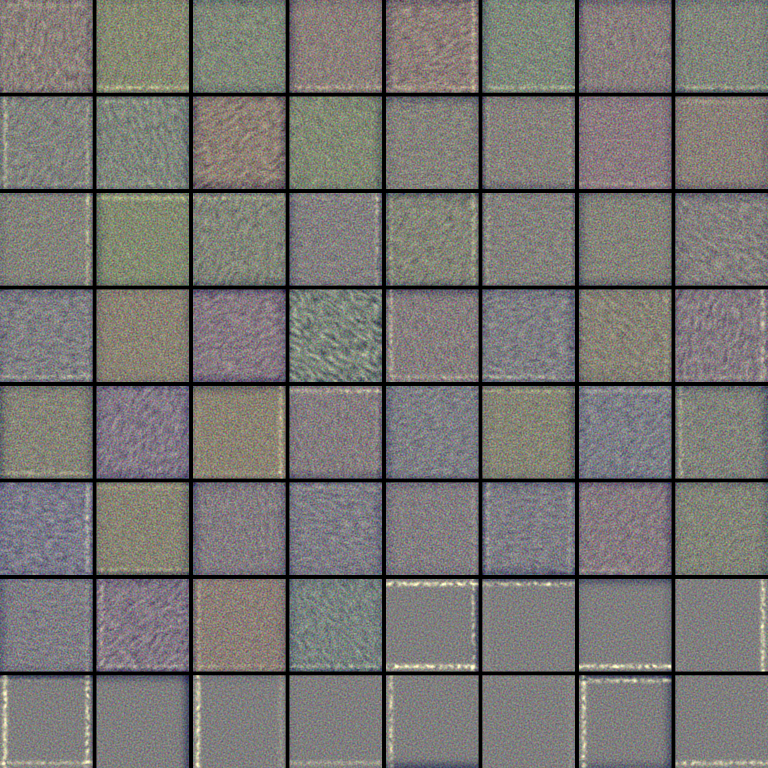
This pattern is drawn by a Shadertoy shader. Its source:

```glsl
// An eight by eight sheet of grainy, faintly tinted square tiles parted by thin black lines.
// Each tile hashes its own tint, ripple direction and rim strengths; gradient noise
// supplies the grain, and the last dozen tiles are plain grey with bold broken rims.

vec3 hash3(vec2 p) {
    vec3 q = fract(p.xyx * vec3(.1031, .1030, .0973));
    q += dot(q, q.yxz + 33.33);
    return fract((q.xxy + q.yzz) * q.zyx);
}

float corner(vec2 cell, vec2 offset) {
    return dot(hash3(cell).xy * 2. - 1., offset);
}

float gradientNoise(vec2 p) {
    vec2 i = floor(p), f = p - i;
    vec2 u = f * f * f * (f * (f * 6. - 15.) + 10.);
    vec2 e = vec2(1, 0);
    return mix(mix(corner(i, f), corner(i + e, f - e), u.x),
               mix(corner(i + e.yx, f - e.yx), corner(i + 1., f - 1.), u.x), u.y);
}

mat2 rotation(float angle) {
    float c = cos(angle), s = sin(angle);
    return mat2(c, s, -s, c);
}

// Fine noise, independent in each colour channel
vec3 colourGrain(vec2 uv) {
    vec2 p = rotation(.64) * uv * 390. + 500.;
    return vec3(gradientNoise(p), gradientNoise(p + 731.3), gradientNoise(p + 1493.7));
}

// Directional ripples, pale yellow on crests and slate in troughs
vec3 ripples(vec2 uv, float angle, float strength) {
    vec2 p = rotation(angle) * uv * vec2(85, 180);
    p += gradientNoise(uv * 60. + 90.) * .7;
    return vec3(1, 1, .7) * gradientNoise(p + 300.) * strength;
}

// Bright and dark bands hugging the four sides of a tile
vec3 rims(vec2 p, vec2 uv, float index, bool plain) {
    vec4 sides = vec4(p, 1. - p);
    vec3 sum = vec3(0);
    float broken = max(0., .85 + 1.8 * gradientNoise(uv * 170. + 60.));
    for (int i = 0; i < 4; i++) {
        vec3 h = hash3(vec2(index * 3.7 + 11., float(i) * 17.3 + 5.));
        float d = sides[i];
        float band = exp(-pow((d - .055) / .026, 2.));
        float shade = exp(-pow(d / .065, 2.));
        float bright = smoothstep(.5, 1., h.x) * (plain ? .38 : .18);
        float dark = plain ? .25 * smoothstep(.55, 1., h.y) : .04 + .12 * h.y * h.y;
        sum += band * broken * bright * vec3(1, .95, .55);
        sum -= shade * dark * vec3(1, .9, .5);
    }
    return sum;
}

void mainImage(out vec4 fragColor, in vec2 fragCoord) {
    vec2 uv = fragCoord / iResolution.xy;

    // Tiles fill the canvas to its border; lines lie only between them
    float gap = .005;
    float pitch = (1. + gap) / 8.;
    vec2 cell = floor(uv / pitch);
    vec2 local = uv - cell * pitch;
    float size = pitch - gap;
    float row = 7. - cell.y;
    float index = row * 8. + cell.x;
    bool plain = index > 51.5;
    bool bold = abs(index - 27.) < .5;
    vec3 seed = hash3(cell + 23.);

    // Olive tiles drift to rose or green, and cool toward violet lower down
    vec3 tint = vec3(.528, .518, .462);
    tint += (seed.x - .5) * vec3(.05, -.045, .01);
    tint += (seed.y - .5) * vec3(.02, .02, -.05);
    tint += vec3(-.045, -.035, .06) * row / 6. * (.1 + seed.z);
    if (bold) tint = vec3(.485, .515, .48);
    vec3 colour = plain ? vec3(.5, .495, .495) : tint;

    // Surface
    colour += colourGrain(uv) * (plain ? .27 : .34);
    float relief = bold ? .36 : .07 + .15 * seed.z * seed.z;
    if (!plain) colour += ripples(uv, bold ? .65 : seed.x * 6.28, relief);
    colour += rims(local / size, uv, index, plain);

    // Black dividing lines, softened by one pixel
    vec2 pixel = 1. / iResolution.xy;
    vec2 fromLine = abs(mod(uv + gap * .5 + pitch * .5, pitch) - pitch * .5);
    vec2 cover = smoothstep(gap * .5 - pixel * .5, gap * .5 + pixel * .5, fromLine);
    // The canvas border itself carries no line
    cover = max(cover, step(uv, vec2(gap)));
    cover = max(cover, step(1. - gap, uv));
    fragColor = vec4(clamp(colour, 0., 1.) * cover.x * cover.y, 1);
}
```
